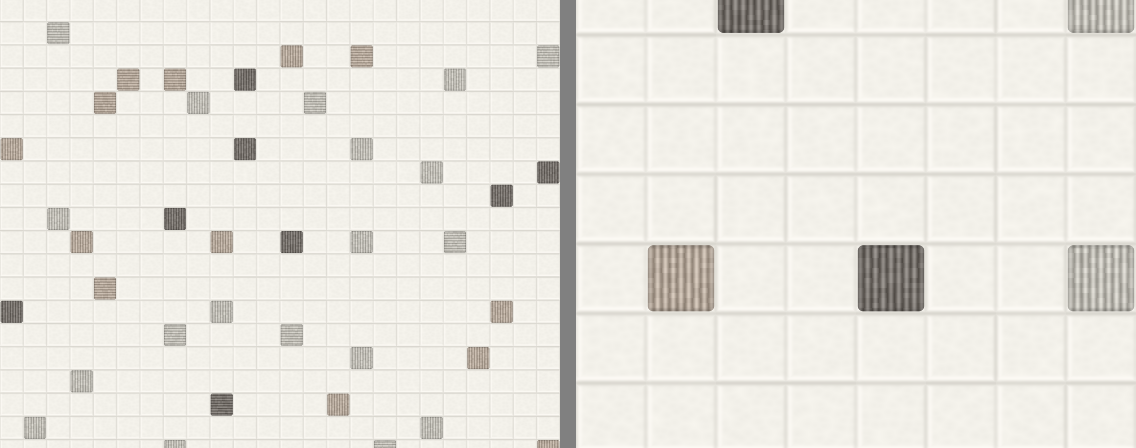
Left, the full canvas; right, a detail of the centre.
A WebGL 2 fragment shader for this pattern:

```glsl
#version 300 es
precision highp float;
// Embossed off-white mosaic tiles with scattered ribbed grey and taupe accents.
uniform vec2 u_resolution;
out vec4 fragColor;

float hash(vec2 p) {
    return fract(sin(dot(p, vec2(12.71, 31.17))) * 4375.85);
}

// Distance to the nearest jittered cell point
float cellular(vec2 p) {
    vec2 cell = floor(p), f = fract(p);
    float nearest = 2.0;
    for (int y = -1; y <= 1; y++)
    for (int x = -1; x <= 1; x++) {
        vec2 o = vec2(x, y), id = cell + o;
        vec2 point = o + vec2(hash(id), hash(id + 57.3));
        nearest = min(nearest, length(point - f));
    }
    return nearest;
}

float roundedBox(vec2 p, vec2 halfSize, float radius) {
    vec2 d = abs(p) - halfSize + radius;
    return length(max(d, 0.0)) + min(max(d.x, d.y), 0.0) - radius;
}

float bell(float x, float width) {
    return exp(-x * x / (width * width));
}

// One accent tile at a hashed place in every block of 3 by 4 tiles
bool isAccent(vec2 tile) {
    vec2 block = floor(tile / vec2(3.0, 4.0));
    vec2 place = floor(vec2(hash(block + 4.6), hash(block + 19.2)) * vec2(3.0, 4.0));
    return all(lessThan(abs(tile - block * vec2(3.0, 4.0) - place), vec2(0.5)));
}

vec3 accentColor(vec2 tile, vec2 q, float pixel) {
    float kind = hash(tile + 8.4);
    vec3 base = kind < 0.34 ? vec3(0.46, 0.44, 0.42)
              : kind < 0.68 ? vec3(0.74, 0.73, 0.70)
                            : vec3(0.70, 0.65, 0.60);
    // Ribs run upright on most tiles, level on the rest
    bool upright = hash(tile + 2.9) < 0.7;
    float across = (upright ? q.x : q.y) * 9.0;
    float along = upright ? q.y : q.x;
    float blur = 3.14159 * 9.0 * pixel;
    float soften = max(sin(min(blur, 3.14)) / blur, 0.0);
    float rib = cos(6.28318 * across) * soften;
    float wear = hash(vec2(floor(across + 0.5), floor(along * 14.0)) + tile * 3.1) - 0.5;
    return base + 0.12 * rib + 0.07 * wear;
}

void main() {
    // 24 columns; the rows are cut off at the top and bottom edges
    vec2 p = gl_FragCoord.xy / u_resolution * vec2(24.0, 19.3) + vec2(0.0, 0.63);
    float pixel = 19.3 / u_resolution.y;
    vec2 tile = floor(p);
    vec2 q = fract(p) - 0.5;
    vec2 seam = fract(p + 0.5) - 0.5;

    // Softly dimpled paper
    float grain = cellular(p * vec2(6.0, 8.0)) - 0.45;
    float ripple = sin(p.x * 7.3 + 2.0 * sin(p.y * 5.1)) * sin(p.y * 9.7 + sin(p.x * 4.3));
    vec3 color = vec3(0.953, 0.945, 0.918) + 0.022 * grain + 0.004 * ripple;

    // Embossed seams: a shadow with a highlight beside it, unevenly pressed
    vec2 joint = floor(p + 0.5);
    float pressX = 0.4 + 0.35 * hash(vec2(joint.x, tile.y) + 6.1);
    float pressY = 0.8 + 0.2 * hash(vec2(tile.x, joint.y) + 11.7);
    float shine = max(bell(seam.x - 0.055, 0.04) * 0.8, bell(seam.y - 0.06, 0.04));
    float shade = max(bell(seam.x + 0.005, 0.035) * pressX, bell(seam.y + 0.005, 0.038) * pressY);
    color = mix(color, vec3(0.99, 0.98, 0.96), shine);
    color = mix(color, vec3(0.85, 0.84, 0.81), shade);

    // Ribbed accents with rounded, darker rims
    if (isAccent(tile)) {
        float d = roundedBox(q, vec2(0.475), 0.08);
        vec3 accent = accentColor(tile, q, pixel);
        accent *= 1.0 - 0.16 * smoothstep(-0.07, -0.01, d);
        color = mix(color, accent, 1.0 - smoothstep(-0.5 * pixel, 0.5 * pixel, d));
    }
    fragColor = vec4(color, 1.0);
}
```
